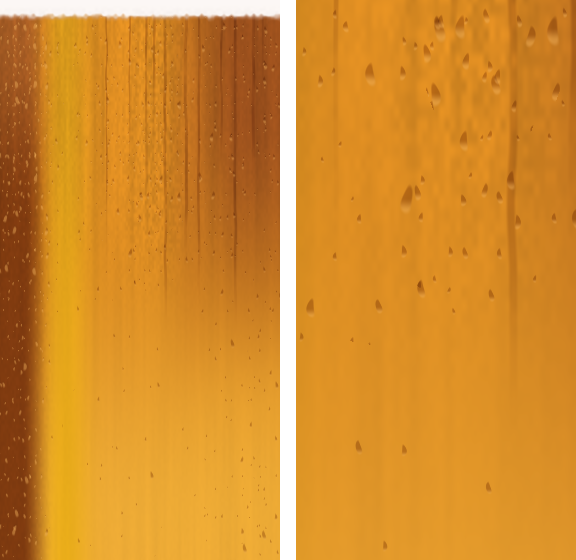
Left: the whole. Right: its middle third, enlarged.
Give the GLSL for this texture, as a Shadertoy shader.

```glsl
// A cold glass of amber beer: soft vertical colour bands under a strip of foam.
// Value noise stretched along y gives the streaks; jittered grid cells hold
// the condensation drops, and a short loop adds the thin wet runnels.

#define FOAM_LINE 0.969
#define FOAM_BLUR 0.007
#define GOLD_X 0.235
#define GOLD_WIDTH 0.075
#define STREAK_AMOUNT 0.13
#define GRAIN_AMOUNT 0.07
#define DROP_LAYERS 3
#define DROP_DENSITY 0.55
#define RUNNELS 11

float hash(vec2 p) {
    return fract(sin(dot(p, vec2(127.1, 311.7))) * 43758.55);
}

float noise(vec2 p) {
    vec2 i = floor(p), f = fract(p);
    f = f * f * (3.0 - 2.0 * f);
    return mix(mix(hash(i), hash(i + vec2(1, 0)), f.x),
               mix(hash(i + vec2(0, 1)), hash(i + vec2(1, 1)), f.x), f.y);
}

// Smooth bands: brown left edge, gold stripe, amber body, shaded upper right
vec3 beerColor(vec2 uv) {
    vec3 amber = mix(vec3(0.93, 0.67, 0.21), vec3(0.85, 0.54, 0.13), smoothstep(0.05, 0.6, uv.y));
    vec3 gold = mix(vec3(0.93, 0.69, 0.09), vec3(0.87, 0.62, 0.11), uv.y);
    vec3 brown = mix(vec3(0.50, 0.23, 0.06), vec3(0.65, 0.36, 0.14), smoothstep(0.6, 0.95, uv.y));
    vec3 russet = vec3(0.60, 0.31, 0.11);

    float stripe = (uv.x - GOLD_X) / GOLD_WIDTH;
    vec3 col = mix(amber, gold, 0.9 * exp(-stripe * stripe));
    float wave = 0.05 * (noise(vec2(uv.x * 9.0, uv.y * 3.0)) - 0.5);
    float shade = smoothstep(0.52, 0.86, uv.x + wave) * smoothstep(0.25, 0.8, uv.y + wave);
    col = mix(col, russet, shade);
    float edge = uv.x + 0.3 * wave + 0.015 * (1.0 - uv.y);
    return mix(brown, col, smoothstep(0.09, 0.205, edge));
}

// One layer of elongated drops: x is coverage, y runs from dark top to lit base
vec2 drops(vec2 p, vec2 cells, float seed, float density, float pixel) {
    vec2 q = p * cells, id = floor(q);
    vec2 key = id + seed * 17.3;
    vec2 center = 0.3 + 0.4 * vec2(hash(key), hash(key + 5.1));
    vec2 radius = mix(vec2(0.08, 0.09), vec2(0.19, 0.28), hash(key + 9.7));
    vec2 d = (fract(q) - center) / radius;
    d.x += 0.35 * sin(d.y * 2.0 + 6.28 * hash(key + 2.3));
    d.x *= 1.0 + 0.3 * d.y;
    float soft = clamp(pixel * cells.x / radius.x, 0.3, 0.9);
    float cover = 1.0 - smoothstep(1.0 - soft, 1.0 + 0.3 * soft, length(d));
    return vec2(cover * step(hash(key + 13.9), density), 0.5 - 0.5 * d.y);
}

// Thin wobbling dark lines that fade out on their way down
float runnels(vec2 uv) {
    float sum = 0.0;
    for (int i = 0; i < RUNNELS; i++) {
        vec2 key = vec2(float(i), 4.0);
        float x = mix(0.36, 0.99, (float(i) + hash(key)) / float(RUNNELS));
        x += 0.005 * (noise(vec2(uv.y * 22.0, float(i) * 7.0)) - 0.5);
        float width = mix(0.003, 0.008, hash(key + 3.0));
        float end = mix(0.3, 0.8, hash(key + 6.0));
        float broken = 0.35 + 0.65 * noise(vec2(float(i) * 5.0, uv.y * 24.0));
        float line = 1.0 - smoothstep(0.3 * width, width, abs(uv.x - x));
        sum += line * broken * smoothstep(end, end + 0.2, uv.y);
    }
    return min(sum, 1.0);
}

void mainImage(out vec4 fragColor, in vec2 fragCoord) {
    vec2 uv = fragCoord / iResolution.xy;
    vec2 p = fragCoord / iResolution.x;
    float pixel = 1.0 / iResolution.x;
    float top = smoothstep(0.35, 0.8, uv.y);
    float left = 1.0 - smoothstep(0.13, 0.21, uv.x);
    float right = smoothstep(0.6, 0.95, uv.x);
    vec3 col = beerColor(uv);

    // Streaks and fine wet grain, strongest near the top
    float streak = 0.6 * noise(vec2(p.x * 38.0, p.y * 1.3)) + 0.4 * noise(vec2(p.x * 95.0, p.y * 2.5)) - 0.5;
    col *= 1.0 + STREAK_AMOUNT * streak * mix(0.4, 1.5, top);
    float mist = exp(-pow((uv.x - 0.55) / 0.09, 2.0)) * smoothstep(0.42, 0.65, uv.y);
    float grain = noise(p * vec2(150.0, 65.0)) - 0.5;
    col *= 1.0 + GRAIN_AMOUNT * grain * (0.15 + 0.6 * top + 1.5 * mist + 0.6 * left);
    col = mix(col, col * vec3(0.78, 0.70, 0.65), 0.8 * runnels(uv));

    // Drops: pale on dark glass, brown-rimmed on the bright lower right
    float calm = 1.0 - 0.85 * exp(-pow((uv.x - GOLD_X) / 0.05, 2.0));
    float density = DROP_DENSITY * calm * (0.04 + 0.45 * top + 0.5 * left + 0.4 * mist
                  + 0.22 * right * (1.0 - top));
    for (int i = 0; i < DROP_LAYERS; i++) {
        float layer = float(i);
        vec2 cells = vec2(27.0, 15.0) * (1.0 + 0.45 * layer);
        vec2 drop = drops(p + 0.37 * layer, cells, layer + 1.0, density, pixel);
        float lit = smoothstep(0.3, 0.75, drop.y + 0.35 * left - 0.25 * (1.0 - top) * (1.0 - left));
        vec3 tint = mix(col * vec3(0.78, 0.68, 0.55), mix(col, vec3(0.94, 0.69, 0.36), 0.55), lit);
        col = mix(col, tint, 0.8 * drop.x);
    }

    // Foam with a blurred, slightly ragged pink-beige lower edge
    float ragged = 0.006 * (noise(p * vec2(75.0, 60.0)) - 0.5);
    float foam = smoothstep(FOAM_LINE - FOAM_BLUR, FOAM_LINE + FOAM_BLUR, uv.y + ragged);
    vec3 froth = mix(vec3(0.84, 0.68, 0.60), vec3(0.99, 0.97, 0.96), smoothstep(0.3, 1.0, foam));
    froth -= 0.025 * noise(p * 90.0) * (1.0 - smoothstep(0.975, 0.995, uv.y));
    fragColor = vec4(mix(col, froth, foam), 1.0);
}
```
